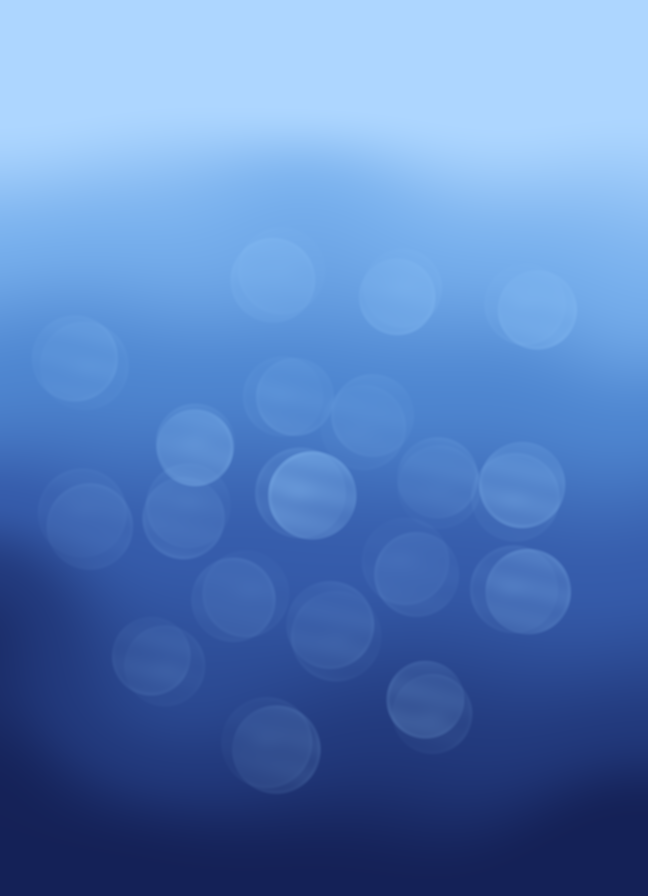
Reproduce this background procedurally as a WebGL 1 fragment shader.

```glsl
precision highp float;
// Soft blue gradient with a loose cluster of translucent bokeh discs.

uniform vec2 u_resolution;

// Backdrop colours, from the bottom up
const vec3 NAVY  = vec3(0.08, 0.13, 0.34);
const vec3 DEEP  = vec3(0.13, 0.22, 0.48);
const vec3 ROYAL = vec3(0.21, 0.36, 0.67);
const vec3 AZURE = vec3(0.31, 0.53, 0.82);
const vec3 SKY   = vec3(0.47, 0.69, 0.93);
const vec3 PALE  = vec3(0.68, 0.84, 1.00);

// Bokeh, in units of the canvas height
const vec3 GLOW = vec3(0.57, 0.78, 0.98);
const vec2 CLUSTER = vec2(-0.013, -0.053);
const float DISC_RADIUS = 0.046;
const float EDGE = 0.0022;
const float OUTER_COUNT = 10.0;
const float INNER_COUNT = 8.0;
const float OUTER_RADIUS = 0.267;
const float INNER_RADIUS = 0.146;

float hash(float n) {
  return fract(sin(n * 12.9898) * 43758.5453);
}

float blob(vec2 p, vec2 center, vec2 size) {
  vec2 d = (p - center) / size;
  return exp(-dot(d, d));
}

vec3 ramp(float h) {
  vec3 c = mix(NAVY, DEEP, smoothstep(0.02, 0.17, h));
  c = mix(c, ROYAL, smoothstep(0.14, 0.38, h));
  c = mix(c, AZURE, smoothstep(0.36, 0.60, h));
  c = mix(c, SKY, smoothstep(0.57, 0.74, h));
  return mix(c, PALE, smoothstep(0.71, 0.87, h));
}

// Blurred light and shade bend the height used by the ramp
vec3 backdrop(vec2 p) {
  float h = p.y + 0.5;
  h -= 0.065 * blob(p, vec2(-0.04, 0.29), vec2(0.13, 0.10));
  h += 0.060 * blob(p, vec2(0.34, 0.10), vec2(0.14, 0.16));
  h -= 0.200 * blob(p, vec2(-0.38, -0.17), vec2(0.13, 0.12));
  h -= 0.090 * blob(p, vec2(-0.37, -0.36), vec2(0.12, 0.10));
  h += 0.050 * blob(p, vec2(-0.17, -0.31), vec2(0.13, 0.08));
  h -= 0.060 * blob(p, vec2(0.35, -0.43), vec2(0.13, 0.12));
  h += 0.008 * sin(p.x * 11.0 + 2.0 * sin(p.y * 7.0));
  h += 0.005 * sin(p.x * 23.0 - p.y * 9.0);
  return ramp(h);
}

// Filled disc with a thin rim that is brighter on one side
float disc(vec2 d, float radius, float seed) {
  float r = length(d);
  float fill = 1.0 - smoothstep(radius - EDGE, radius + EDGE, r);
  float rim = exp(-pow((r - radius + EDGE) / EDGE, 2.0));
  float turn = 6.2832 * hash(seed + 3.0);
  float side = 0.5 + 0.5 * dot(d, vec2(cos(turn), sin(turn))) / radius;
  float bands = 0.85 + 0.15 * sin(d.y * 170.0 + d.x * 40.0 + seed);
  return fill * bands * (0.55 + 0.45 * side) + 0.3 * rim * side;
}

// Disc, fainter shifted ghost and a small off-centre glint
float bokeh(vec2 d, float strength, float seed) {
  float radius = DISC_RADIUS * (0.92 + 0.16 * hash(seed));
  vec2 shift = 0.032 * (vec2(hash(seed + 1.0), hash(seed + 2.0)) - 0.5);
  float light = strength * disc(d, radius, seed);
  light += (0.05 + 0.22 * strength) * disc(d - shift, radius * 1.03, seed + 5.0);
  return light + 0.25 * strength * blob(d, shift * 1.2, vec2(0.018, 0.011));
}

vec2 polar(float angle, float radius) {
  return CLUSTER + radius * vec2(cos(angle), sin(angle));
}

void main() {
  vec2 p = (gl_FragCoord.xy - 0.5 * u_resolution) / u_resolution.y;
  vec3 color = backdrop(p);

  // Bright middle disc
  float light = bokeh(p - CLUSTER, 0.62, 1.0);

  // Outer ring: uneven radius, brightest towards the right
  for (float i = 0.0; i < OUTER_COUNT; i++) {
    float angle = 0.05 + 0.646 * i - 0.3 * exp(-1.5 * (i - 2.6) * (i - 2.6));
    float wave = 0.065 * cos(2.094 * (i - 1.0)) * (1.0 - i / OUTER_COUNT);
    float strength = 0.27 + 0.14 * cos(0.628 * (i - 0.5));
    light += bokeh(p - polar(angle, OUTER_RADIUS + wave), strength, i + 11.0);
  }

  // Inner ring: mostly faint, one strong disc on the left
  for (float i = 0.0; i < INNER_COUNT; i++) {
    float angle = 0.14 + 0.785 * i + 0.26 * exp(-2.0 * (i - 3.0) * (i - 3.0));
    float pull = 0.044 * exp(-(i - 1.5) * (i - 1.5));
    float strength = 0.15 + 0.30 * exp(-2.0 * (i - 3.0) * (i - 3.0));
    light += bokeh(p - polar(angle, INNER_RADIUS - pull), strength, i + 31.0);
  }

  color = mix(color, GLOW, 0.85 * (1.0 - exp(-light)));
  gl_FragColor = vec4(color, 1.0);
}
```
